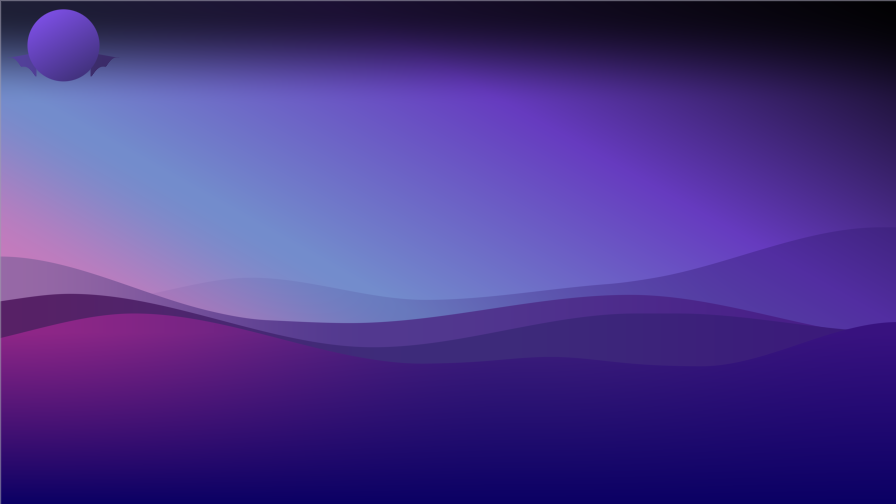
A WebGL 1 fragment shader for this background:

```glsl
precision highp float;
// Dusk sky over translucent rolling hills, with a small winged moon at the upper left.

uniform vec2 u_resolution;

// Canvas units: height is 1, width is ASPECT
const float ASPECT = 16.0 / 9.0;

// Sky colours along the rising diagonal
const vec3 SKY_PINK = vec3(0.77, 0.48, 0.74);
const vec3 SKY_BLUE = vec3(0.45, 0.55, 0.80);
const vec3 SKY_VIOLET = vec3(0.40, 0.23, 0.75);
const vec3 SKY_NIGHT = vec3(0.01, 0.01, 0.02);
const float TOP_SHADE = 0.27;
const float SHADE_START = 0.79;

// Hill colours: left, middle, right
const vec3 HAZE = vec3(0.20, 0.10, 0.45);
const vec3 FAR_LEFT = vec3(0.59, 0.41, 0.65);
const vec3 FAR_MID = vec3(0.32, 0.22, 0.56);
const vec3 FAR_RIGHT = vec3(0.28, 0.11, 0.53);
const vec3 MID_LEFT = vec3(0.34, 0.13, 0.40);
const vec3 MID_MID = vec3(0.24, 0.17, 0.48);
const vec3 MID_RIGHT = vec3(0.23, 0.10, 0.48);
const vec3 NEAR_LEFT = vec3(0.56, 0.15, 0.53);
const vec3 NEAR_MID = vec3(0.25, 0.12, 0.49);
const vec3 NEAR_RIGHT = vec3(0.22, 0.07, 0.50);
const vec3 GROUND = vec3(0.04, 0.00, 0.39);

// Moon
const vec2 MOON_CENTER = vec2(0.126, 0.910);
const float MOON_RADIUS = 0.0715;
const vec3 MOON_LIGHT = vec3(0.49, 0.31, 0.90);
const vec3 MOON_DARK = vec3(0.25, 0.19, 0.48);
const vec3 WING_LEFT = vec3(0.32, 0.25, 0.60);
const vec3 WING_RIGHT = vec3(0.23, 0.17, 0.41);

// Pale line along the left and top edges
const vec3 RIM_COLOR = vec3(0.62, 0.61, 0.68);
const float RIM_WIDTH = 0.0023;
const float RIM_OPACITY = 0.6;

// Antialiased coverage of a signed distance, negative inside
float cover(float dist) {
  float soft = 0.75 / u_resolution.y;
  return 1.0 - smoothstep(-soft, soft, dist);
}

// Three colours blended from left to right
vec3 blend3(vec3 a, vec3 b, vec3 c, float middle, float x) {
  vec3 first = mix(a, b, smoothstep(0.0, middle, x));
  return mix(first, c, smoothstep(middle, ASPECT, x));
}

// Height of a ridge: a base plus four smooth rises or falls
float ridge(float x, float base, vec4 starts, vec4 ends, vec4 rises) {
  return base + dot(rises, smoothstep(starts, ends, vec4(x)));
}

vec3 sky(vec2 p) {
  float t = 0.5 * (p.x / ASPECT + p.y);
  vec3 color = mix(SKY_PINK, SKY_BLUE, smoothstep(0.24, 0.42, t));
  color = mix(color, SKY_VIOLET, clamp((t - 0.42) / 0.26, 0.0, 1.0));
  color = mix(color, SKY_NIGHT, clamp((t - 0.68) / 0.32, 0.0, 1.0));
  return color * mix(1.0, TOP_SHADE, smoothstep(SHADE_START, 0.98, p.y));
}

vec3 addMoon(vec3 color, vec2 p) {
  vec2 d = (p - MOON_CENTER) / MOON_RADIUS;

  // Mirrored wings with a scalloped lower edge
  float x = abs(d.x);
  float top = -0.25 - 0.18 * (x - 1.0);
  float bottom = -0.85 + 0.667 * (x - 0.8) + 0.1 * abs(sin(8.0 * x));
  float wing = max(max(d.y - top, bottom - d.y), 0.75 - x);
  vec3 wingColor = mix(WING_LEFT, WING_RIGHT, smoothstep(-1.2, 1.2, d.x));
  color = mix(color, wingColor, cover(wing * MOON_RADIUS));

  // Shaded disc
  float shade = clamp(0.5 + 0.25 * d.x - 0.4 * d.y, 0.0, 1.0);
  vec3 disc = mix(MOON_LIGHT, MOON_DARK, shade);
  return mix(color, disc, cover((length(d) - 1.0) * MOON_RADIUS));
}

vec3 addHills(vec3 color, vec2 p) {
  float haze = ridge(p.x, 0.403, vec4(0.185, 0.498, 0.845, 1.204),
    vec4(0.498, 0.845, 1.296, 1.748), vec4(0.046, -0.044, 0.035, 0.109));
  float far = ridge(p.x, 0.491, vec4(0.0, 0.417, 0.694, 1.25),
    vec4(0.532, 0.694, 1.25, 1.829), vec4(-0.123, -0.009, 0.056, -0.088));
  float middle = ridge(p.x, 0.394, vec4(-0.093, 0.139, 0.741, 1.343),
    vec4(0.139, 0.741, 1.262, 1.782), vec4(0.023, -0.106, 0.067, -0.037));
  float near = ridge(p.x, 0.306, vec4(-0.162, 0.266, 0.845, 1.389),
    vec4(0.266, 0.845, 1.389, 1.782), vec4(0.072, -0.100, -0.005, 0.088));
  float swell = (p.x - 1.10) / 0.14;
  near += 0.016 * exp(-swell * swell);

  float hazeOpacity = mix(0.07, 0.40, smoothstep(0.4, 1.5, p.x));
  color = mix(color, HAZE, hazeOpacity * cover(p.y - haze));
  color = mix(color, blend3(FAR_LEFT, FAR_MID, FAR_RIGHT, 0.75, p.x), cover(p.y - far));
  color = mix(color, blend3(MID_LEFT, MID_MID, MID_RIGHT, 0.85, p.x), cover(p.y - middle));
  vec3 crest = blend3(NEAR_LEFT, NEAR_MID, NEAR_RIGHT, 1.05, p.x);
  vec3 slope = mix(GROUND, crest, clamp(p.y / 0.34, 0.0, 1.0));
  return mix(color, slope, cover(p.y - near));
}

void main() {
  vec2 p = gl_FragCoord.xy / u_resolution * vec2(ASPECT, 1.0);
  vec3 color = addHills(addMoon(sky(p), p), p);
  float rim = cover(min(p.x, 1.0 - p.y) - RIM_WIDTH);
  gl_FragColor = vec4(mix(color, RIM_COLOR, RIM_OPACITY * rim), 1.0);
}
```
